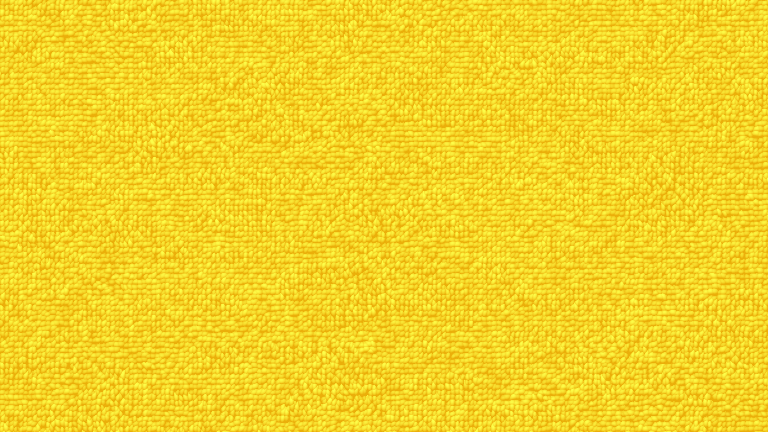
Write a WebGL 2 fragment shader that draws this texture.

```glsl
#version 300 es
precision highp float;

#define LOOPS_PER_HEIGHT vec2(94.0, 82.0)
#define LOOP_RADII vec2(0.78, 0.46)
#define LEAN 0.85
#define LEAN_SPREAD 2.6
#define JITTER vec2(0.50, 0.42)
#define CONTRAST 1.08
#define BRIGHTNESS 0.53
#define WEAR 0.07
#define SHADOW_COLOR vec3(0.925, 0.700, 0.050)
#define MIDDLE_COLOR vec3(0.960, 0.830, 0.150)
#define LIGHT_COLOR vec3(0.985, 0.965, 0.262)

uniform vec2 u_resolution;
out vec4 fragColor;

// Integer hash giving three values in 0..1
vec3 hash3(vec2 cell) {
    uvec3 v = uvec3(ivec3(ivec2(cell), 17) + 1024);
    v = v * 1664525u + 1013904223u;
    v.x += v.y * v.z; v.y += v.z * v.x; v.z += v.x * v.y;
    v ^= v >> 16u;
    v.x += v.y * v.z; v.y += v.z * v.x; v.z += v.x * v.y;
    return vec3(v >> 8u) / 16777216.0;
}

float valueNoise(vec2 p) {
    vec2 cell = floor(p);
    vec2 f = fract(p);
    f = f * f * (3.0 - 2.0 * f);
    float low = mix(hash3(cell).x, hash3(cell + vec2(1, 0)).x, f.x);
    float high = mix(hash3(cell + vec2(0, 1)).x, hash3(cell + vec2(1, 1)).x, f.x);
    return mix(low, high, f.y);
}

// Brightness of the topmost yarn loop at a point given in loop cells
float terryTone(vec2 p) {
    vec2 home = floor(p);
    float topHeight = -9.0;
    float tone = 0.0;
    for (int y = -2; y <= 2; y++) {
        for (int x = -2; x <= 2; x++) {
            vec2 cell = home + vec2(x, y);
            vec3 rnd = hash3(cell);

            // Patches lie along the rows or stand along the columns
            float patchLean = valueNoise(cell * vec2(0.16, 0.34) + 70.0) - 0.5;
            float disorder = valueNoise(cell * vec2(0.09, 0.18) + 190.0);
            float angle = LEAN + LEAN_SPREAD * patchLean
                        + (rnd.z - 0.5) * (0.8 + 0.7 * disorder);
            angle -= 0.16 * sin(4.0 * angle);
            vec2 axis = vec2(cos(angle), sin(angle));

            vec2 center = cell + 0.5 + (rnd.xy - 0.5) * JITTER * (0.6 + 0.7 * disorder);
            vec2 d = p - center;
            vec2 q = vec2(dot(d, axis), dot(d, vec2(-axis.y, axis.x)));
            q.y += (rnd.x - 0.3) * 0.7 * (q.x * q.x - 0.2);
            vec2 e = q / (LOOP_RADII * (0.85 + 0.35 * rnd.y));
            float dome = 1.0 - dot(e, e);

            float lift = fract(rnd.x * 7.0 + rnd.z * 3.0);
            float height = dome + 0.5 * lift;
            if (height > topHeight) {
                topHeight = height;
                float lighting = dot(d, vec2(-0.22, 0.74));
                tone = 0.56 * (max(dome, -0.2) - 0.58)
                     + lighting + 0.38 * (lift - 0.55);
            }
        }
    }
    return tone;
}

void main() {
    // Average four samples for smooth loop edges
    float tone = 0.0;
    for (int i = 0; i < 4; i++) {
        vec2 offset = vec2(i % 2, i / 2) * 0.5 - 0.25;
        vec2 p = (gl_FragCoord.xy + offset) / u_resolution.y;
        tone += 0.25 * terryTone(p * LOOPS_PER_HEIGHT);
    }

    // Faint worn streaks across the pile
    vec2 uv = gl_FragCoord.xy / u_resolution.y;
    float wear = valueNoise(uv * vec2(12.0, 30.0) + 300.0) - 0.5;
    tone = BRIGHTNESS + CONTRAST * tone + WEAR * wear;

    // Shadow, middle and light yarn colours
    tone = clamp(tone, -0.05, 1.1);
    vec3 color = tone < 0.5
        ? mix(SHADOW_COLOR, MIDDLE_COLOR, tone * 2.0)
        : mix(MIDDLE_COLOR, LIGHT_COLOR, tone * 2.0 - 1.0);
    fragColor = vec4(clamp(color, 0.0, 1.0), 1.0);
}
```
